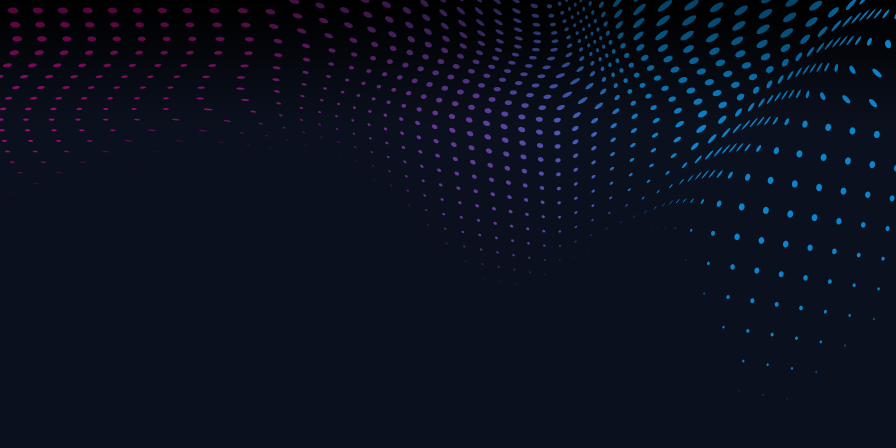
Give the GLSL for this background, as a Shadertoy shader.

```glsl
const vec3 NAVY = vec3(0.041, 0.064, 0.116);
const vec3 MAGENTA = vec3(0.68, 0.05, 0.50);
const vec3 VIOLET = vec3(0.44, 0.24, 0.66);
const vec3 INDIGO = vec3(0.30, 0.40, 0.80);
const vec3 AZURE = vec3(0.04, 0.57, 0.88);

// Linear ramp for positive x, with a rounded knee
float softRamp(float x) {
    return 0.5 * (x + sqrt(x * x + 0.0008));
}

// Signed horizontal distance to the diagonal crest on the right
float crestDistance(vec2 p) {
    return p.x - 0.934 - 1.03 * p.y;
}

// Lower limit of the dotted sheet
float sheetEdge(float x) {
    return 0.55 + 0.10 * smoothstep(0.0, 0.4, x)
        - 0.31 * smoothstep(0.70, 1.14, x)
        + 0.13 * smoothstep(1.14, 1.42, x)
        - 0.39 * smoothstep(1.47, 1.68, x)
        + 0.16 * smoothstep(1.75, 2.0, x);
}

// Canvas position to (column, row) on the folded sheet
vec2 sheetCoord(vec2 p) {
    float crest = crestDistance(p);
    float leftSide = 1.0 - smoothstep(0.4, 1.0, p.x);
    vec2 toBowl = p - vec2(1.20, 1.03);

    // Rows tighten low on the left, climb to the crest, then fall
    float row = p.y + 0.18 * softRamp(p.x - 0.6)
        - 0.35 * softRamp(0.86 - p.y) * leftSide
        - 0.63 * softRamp(p.x - 1.25)
        + 0.52 * softRamp(crest)
        + 0.15 * exp(-dot(toBowl, toBowl) / 0.03);

    // Columns lean outward and crowd together along the folds
    float lean = mix(0.15, -0.15, smoothstep(1.0, 1.6, p.x));
    float column = 18.0 * (p.x + lean * (p.y - 0.8))
        + 5.0 * smoothstep(0.5, 1.5, p.x)
        + 3.0 * tanh(crest / 0.05);
    float leftFold = p.y - 0.70 - 0.45 * (p.x - 0.39);
    column += 1.7 * tanh(leftFold / 0.08) * leftSide;
    float bowlFold = p.x - 1.28 - 0.5 * (1.0 - p.y);
    column += 2.2 * tanh(bowlFold / 0.05) * smoothstep(0.72, 0.92, p.y);

    return vec2(column, row / 0.032);
}

// Antialiased round dots in every cell of the sheet
float dots(vec2 sheet, float radius) {
    vec2 cell = fract(sheet) - 0.5;
    float dist = max(length(cell), 0.001);
    vec2 slope = vec2(dot(cell, dFdx(sheet)), dot(cell, dFdy(sheet))) / dist;
    return clamp((radius - dist) / max(length(slope), 0.001) + 0.5, 0.0, 1.0);
}

vec3 dotColor(float x) {
    vec3 color = mix(MAGENTA, VIOLET, smoothstep(0.3, 1.1, x));
    color = mix(color, INDIGO, smoothstep(1.05, 1.35, x));
    return mix(color, AZURE, smoothstep(1.3, 1.5, x));
}

void mainImage(out vec4 fragColor, in vec2 fragCoord) {
    vec2 p = fragCoord / iResolution.y;
    p.x *= 2.0 * iResolution.y / iResolution.x;

    // Navy ground, darkening to black at the top
    float shade = smoothstep(0.68, 1.03, p.y);
    vec3 color = NAVY * (1.0 - shade);

    // Dots shrink toward the lower edge and beyond the crest
    float height = p.y - sheetEdge(p.x);
    float radius = mix(0.06, 0.21, smoothstep(0.0, 0.46, height));
    radius *= mix(1.0, 0.56, smoothstep(-0.05, 0.08, crestDistance(p)));
    radius *= 1.0 + 0.2 * shade * smoothstep(1.25, 1.45, p.x);
    float cover = dots(sheetCoord(p), radius) * smoothstep(-0.01, 0.12, height);

    // Dots dim in the shade, except at the far right
    float dim = 1.0 - 0.5 * shade * (1.0 - smoothstep(1.75, 2.0, p.x));
    vec3 ink = dotColor(p.x + 0.3 * max(p.y - 0.6, 0.0) * smoothstep(0.8, 1.2, p.x));
    color = mix(color, ink * dim, 0.9 * cover);
    fragColor = vec4(color, 1.0);
}
```
